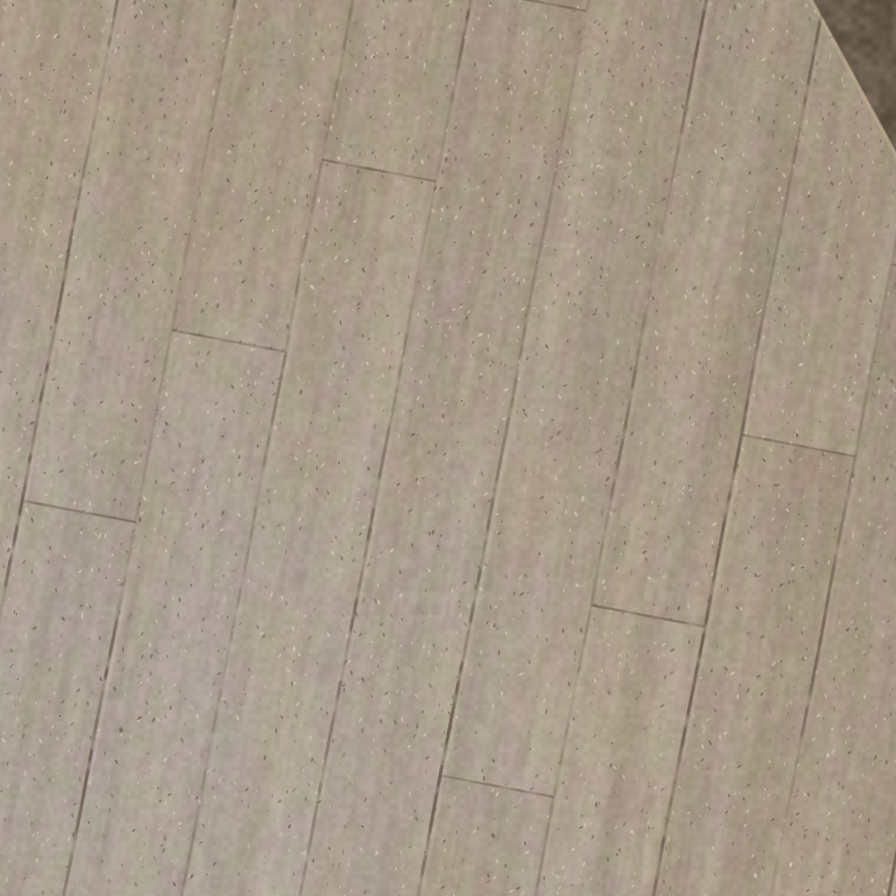
Reproduce this texture procedurally as a WebGL 2 fragment shader.

```glsl
#version 300 es
precision highp float;
uniform vec2 u_resolution;
out vec4 fragColor;

float hash(vec2 p) {
  vec3 q = fract(p.xyx * vec3(0.1031, 0.1030, 0.0973));
  q += dot(q, q.yzx + 33.33);
  return fract((q.x + q.y) * q.z);
}

float noise(vec2 p) {
  vec2 i = floor(p), f = fract(p);
  f = f * f * (3.0 - 2.0 * f);
  return mix(mix(hash(i), hash(i + vec2(1, 0)), f.x),
             mix(hash(i + vec2(0, 1)), hash(i + vec2(1, 1)), f.x), f.y);
}

// Soft line of given half width around distance zero
float stroke(float d, float halfWidth) {
  float blur = max(0.0012, 0.75 / u_resolution.y);
  return 1.0 - smoothstep(halfWidth - blur, halfWidth + blur, abs(d));
}

// Scattered flecks, one at most per cell, turned and stretched at random
float flecks(vec2 p, float cells, float density, float seed) {
  vec2 cell = floor(p * cells);
  vec2 key = cell + seed;
  vec2 centre = 0.3 + 0.4 * vec2(hash(key + 11.0), hash(key + 37.0));
  vec2 d = (fract(p * cells) - centre) / cells;
  float turn = (hash(key + 53.0) - 0.5) * 1.8;
  d = mat2(cos(turn), -sin(turn), sin(turn), cos(turn)) * d;
  float size = mix(0.0014, 0.0030, hash(key + 71.0));
  float r = length(d * vec2(1.5, 0.75)) / size;
  return step(hash(key), density) * (1.0 - smoothstep(0.35, 1.15, r))
       * mix(0.3, 1.0, hash(key + 97.0));
}

void main() {
  vec2 p = gl_FragCoord.xy / u_resolution;
  // x runs across the boards, y along them
  vec2 q = vec2(p.x - 0.19 * p.y, p.y + 0.19 * p.x);
  q.x += (noise(vec2(q.y * 9.0, 4.0)) - 0.5) * 0.002;

  // Boards in staggered rows
  float across = (q.x - 0.0716) / 0.1315;
  float row = floor(across);
  float along = (q.y - 0.668 - 0.222 * row) / 1.106;
  vec2 board = vec2(row, floor(along)) + 20.0;

  // Base tone: warm above, cooler and paler towards the lower left
  float cool = 1.0 - smoothstep(0.0, 0.85, length(p - vec2(0.08, 0.12)));
  vec3 color = mix(vec3(0.665, 0.608, 0.535), vec3(0.675, 0.636, 0.587), cool);
  color -= 0.025 * smoothstep(0.5, 1.3, p.x * 0.6 + p.y * 0.7);
  color += (hash(board) - 0.5) * 0.018;

  // Grain streaks
  vec2 grain = q + board * 3.7;
  float streak = (noise(grain * vec2(32.0, 1.8)) - 0.5) * 0.045
               + (noise(grain * vec2(95.0, 5.0)) - 0.5) * 0.040
               + (noise(grain * vec2(210.0, 28.0)) - 0.5) * 0.030;
  color += streak * vec3(1.0, 1.02, 1.05);

  // Mottling, with faint pink and green blotches
  color += (noise(p * 190.0) - 0.5) * 0.045 + (noise(p * 75.0 + 9.0) - 0.5) * 0.025;
  color += (noise(q * vec2(60.0, 35.0) + 50.0) - 0.5) * vec3(0.018, -0.024, 0.022);
  color += (noise(q * vec2(22.0, 9.0) + 80.0) - 0.5) * vec3(0.010, 0.004, -0.024);

  // Pale and dark flecks
  for (int i = 0; i < 3; i++) {
    float seed = float(i) * 131.0 + 17.0;
    vec2 shifted = q + 0.37 * float(i) + 1.0;
    float cells = 46.0 + 9.0 * float(i);
    color = mix(color, vec3(0.84, 0.79, 0.71), 0.75 * flecks(shifted, cells, 0.15, seed));
    color = mix(color, vec3(0.41, 0.35, 0.30), 0.65 * flecks(shifted + 0.21, cells, 0.17, seed + 60.0));
  }

  // Long seams: broken, worn lines with a slight pale rim
  float seam = round(across);
  float seamDistance = (across - seam) * 0.1315;
  float wear = smoothstep(0.1, 0.8, noise(vec2(seam * 7.3 + 40.0, q.y * 4.5)));
  float dash = smoothstep(0.15, 0.7, noise(vec2(seam * 5.1 + 90.0, q.y * 85.0)));
  float seamInk = mix(0.2, 0.85, wear) * mix(0.3, 1.0, dash);
  color += 0.035 * wear * stroke(seamDistance - 0.0045, 0.0018);
  color = mix(color, vec3(0.40, 0.34, 0.285), seamInk * stroke(seamDistance, 0.0018));

  // Butt joints at the board ends
  float jointDistance = (along - round(along)) * 1.106;
  float jointInk = mix(0.25, 0.7, noise(vec2(q.x * 70.0, row * 3.0 + 30.0)));
  color = mix(color, vec3(0.42, 0.36, 0.30), jointInk * stroke(jointDistance, 0.0014));

  // Dark border cutting the upper right corner, with a pale edge
  float border = dot(p - vec2(0.9076, 1.0), vec2(0.877, 0.480));
  float darkGrain = noise(p * 130.0) * 0.09 + noise(p * 45.0) * 0.07 - 0.08;
  float edge = max(0.0014, 0.75 / u_resolution.y);
  color = mix(color, vec3(0.40, 0.345, 0.285) + darkGrain, smoothstep(-edge, edge, border));
  color = mix(color, vec3(0.74, 0.67, 0.57), 0.6 * stroke(border + 0.0025, 0.0016));

  fragColor = vec4(color, 1.0);
}
```
